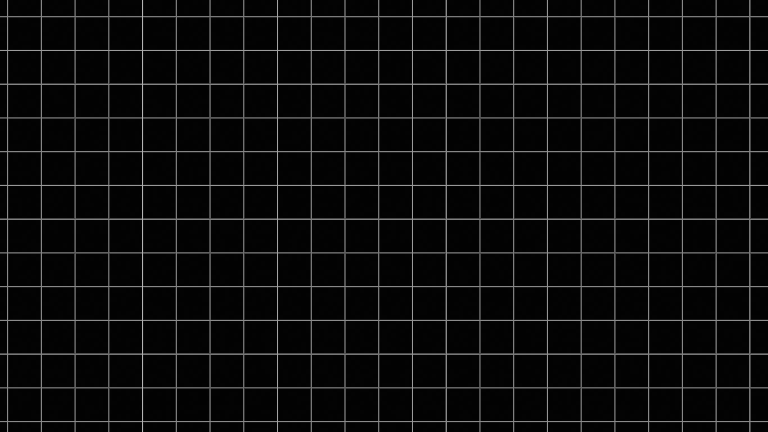
Write a Shadertoy shader that draws this pattern.

```glsl
// Thin pale grey square grid on near-black, with slightly uneven line brightness.

float hash(vec2 p) {
    vec3 q = fract(p.xyx * vec3(0.1031, 0.1030, 0.0973));
    q += dot(q, q.yzx + 33.33);
    return fract((q.x + q.y) * q.z);
}

// Share of a pixel-wide window at signed distance d covered by a line.
float lineCoverage(float d, float width, float pixel) {
    float right = min(d + 0.5 * pixel, 0.5 * width);
    float left = max(d - 0.5 * pixel, -0.5 * width);
    return clamp((right - left) / pixel, 0.0, 1.0);
}

// Parallel lines; every accentStep-th one, from accentStart, is brighter.
float gridLines(float x, float pitch, float accentStep, float accentStart, float seed, float pixel) {
    float index = floor(x / pitch + 0.5);
    float accent = 1.0 - step(0.5, mod(index - accentStart + 0.5, accentStep) - 0.5);
    float brightness = 0.58 + 0.06 * hash(vec2(index + 40.0, seed)) + 0.12 * accent;
    return brightness * lineCoverage(x - index * pitch, 0.0024, pixel);
}

void mainImage(out vec4 fragColor, in vec2 fragCoord) {
    float pixel = 1.0 / iResolution.y;
    vec2 p = fragCoord * pixel;

    // Two line families, measured from the lower left crossing
    vec2 g = p - vec2(0.0176, 0.0241);
    float vertical = gridLines(g.x, 0.0781, 9.0, 4.0, 3.0, pixel);
    float horizontal = gridLines(g.y, 0.0781, 4.0, 2.0, 17.0, pixel);

    // Near-black ground with a trace of blotchy grain
    float ground = 0.006 + 0.006 * hash(floor(p * 96.0));

    fragColor = vec4(vec3(max(ground, max(vertical, horizontal))), 1.0);
}
```
